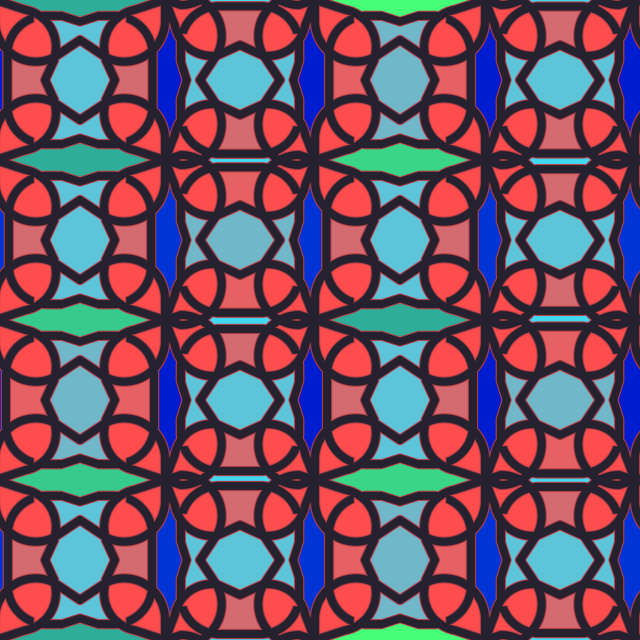
Write a Shadertoy shader that draws this pattern.

```glsl
// Interlaced knot lattice: four by four cells, columns alternating between a
// motif and its quarter turn. Arcs, segments and a dented rounded box give the
// strokes; the side of each curve a point lies on picks its fill colour.
#define CELLS 4.0
#define CELL 192.0        // cell size in design units
#define HALF_LINE 4.9     // half the stroke width
#define FRINGE 1.3        // thin rim around the strokes
#define LOW_ARC vec3(53.0, 71.0, 49.0)   // centre and radius
#define SIDE_RADIUS 45.0
#define BOX_CORNER 46.0
#define INK vec3(0.145, 0.13, 0.18)
#define RIM vec3(0.72, 0.25, 0.28)
#define RED vec3(1.0, 0.30, 0.30)
#define BLUE vec3(0.0, 0.11, 0.81)

float segment(vec2 p, vec2 a, vec2 b) {
    vec2 e = b - a;
    return length(p - a - e * clamp(dot(p - a, e) / dot(e, e), 0.0, 1.0));
}

vec2 sideCentre(vec2 corner) { return vec2(74.0, corner.y - 56.0); }

// Signed distance to the rounded box, dented in the middle of two sides
float dentedBox(vec2 q, vec2 corner, float grow) {
    q.y += 7.0 * max(0.0, 1.0 - q.x / 22.0);
    vec2 e = q - vec2(87.0 + grow, corner.y - 19.0) + BOX_CORNER;
    return length(max(e, 0.0)) + min(max(e.x, e.y), 0.0) - BOX_CORNER;
}

// Distance to the centre lines in one quadrant of the motif
float strokes(vec2 q, vec2 corner, float grow) {
    // box outline, broken near the corner
    float d = max(abs(dentedBox(q, corner, grow)),
                  HALF_LINE + 3.5 - abs(q.x - 52.0));
    // low curve: star tip, arc, run to the lattice corner
    d = min(d, segment(q, vec2(0.0, 48.0), vec2(30.0, 28.0)));
    if (q.x > 29.5 && q.y < 71.0)
        d = min(d, abs(length(q - LOW_ARC.xy) - LOW_ARC.z));
    d = min(d, segment(q, vec2(102.0, 71.0), corner));
    // side curve: blunt tip, arc, run to the lattice corner
    vec2 c = sideCentre(corner);
    d = min(d, segment(q, vec2(42.0, 0.0), vec2(31.0, 24.0)));
    if (q.x < 66.0 && q.y > 24.0)
        d = min(d, abs(length(q - c) - SIDE_RADIUS));
    return min(d, segment(q, vec2(66.0, c.y + 44.3), corner));
}

bool aboveLowCurve(vec2 q) {
    if (q.x < 30.0) return q.y > 48.0 - 0.667 * q.x;
    return q.y > LOW_ARC.y || length(q - LOW_ARC.xy) < LOW_ARC.z;
}

bool besideSideCurve(vec2 q, vec2 corner) {
    vec2 c = sideCentre(corner);
    if (q.x > 66.0)
        return q.y < mix(c.y + 44.3, corner.y, (q.x - 66.0) / (corner.x - 66.0));
    return q.y < 24.0 ? q.x > 42.0 - 0.46 * q.y : length(q - c) < SIDE_RADIUS;
}

void mainImage(out vec4 fragColor, in vec2 fragCoord) {
    vec2 pos = fragCoord / iResolution.xy * CELLS * CELL;
    float aa = 0.7 * CELLS * CELL / iResolution.y;

    // Cell: upright motifs are a little wider than the turned ones
    float x = mod(pos.x + 6.0, 2.0 * CELL);
    bool turned = x > 204.0;
    float pair = mod(floor((pos.x + 6.0) / (2.0 * CELL)), 0.5 * CELLS);
    float column = 2.0 * pair + (turned ? 1.0 : 0.0);
    float row = CELLS - 1.0 - floor(pos.y / CELL);
    float gapRow = mod(CELLS - floor(pos.y / CELL + 0.5), CELLS);
    float grow = 2.0 * sin(column * 2.3 + row * 4.1);

    // Strokes of both motifs, with their reflections across the row edges
    float y = abs(mod(pos.y, CELL) - 0.5 * CELL);
    float line = 1e3;
    vec2 q, corner;
    for (int kind = 0; kind < 2; kind++) {
        float centre = kind == 0 ? 96.0 : 288.0;
        float ax = abs(mod(pos.x - centre + CELL, 2.0 * CELL) - CELL);
        vec2 end = kind == 0 ? vec2(102.0, 96.0) : vec2(96.0, 90.0);
        for (int fold = 0; fold < 2; fold++) {
            vec2 r = vec2(ax, fold == 0 ? y : CELL - y);
            if (kind == 1) r = r.yx;
            line = min(line, strokes(r, end, grow));
            if (fold == 0 && (kind == 1) == turned) { q = r; corner = end; }
        }
    }

    // Fills, dulled in every third diagonal
    float dull = step(1.5, mod(column + row, 3.0));
    vec3 sky = mix(vec3(0.37, 0.77, 0.85), vec3(0.44, 0.72, 0.79), dull);
    vec3 rose = mix(vec3(0.83, 0.42, 0.44), vec3(0.90, 0.38, 0.39), dull);
    bool low = aboveLowCurve(q), side = besideSideCurve(q, corner);
    vec3 col = low && side ? RED : side ? rose : sky;

    // Slivers between the motifs
    if (dentedBox(q, corner, grow) > 0.0 && !(low && side)) {
        float shine = pair < 0.5 ? 0.35 * step(1.5, gapRow) : abs(1.0 - 0.5 * gapRow);
        vec3 green = mix(vec3(0.18, 0.68, 0.60), vec3(0.27, 1.0, 0.47), shine);
        vec3 across = turned ? vec3(0.25, 0.85, 0.95) : green;
        vec3 upright = BLUE + vec3(0.0, 0.09, 0.03) * mod(row, 2.0);
        col = (low == turned) ? upright : across;
    }

    col = mix(RIM, col, smoothstep(-aa, aa, line - HALF_LINE - FRINGE));
    col = mix(INK, col, smoothstep(-aa, aa, line - HALF_LINE));
    fragColor = vec4(col, 1.0);
}
```
